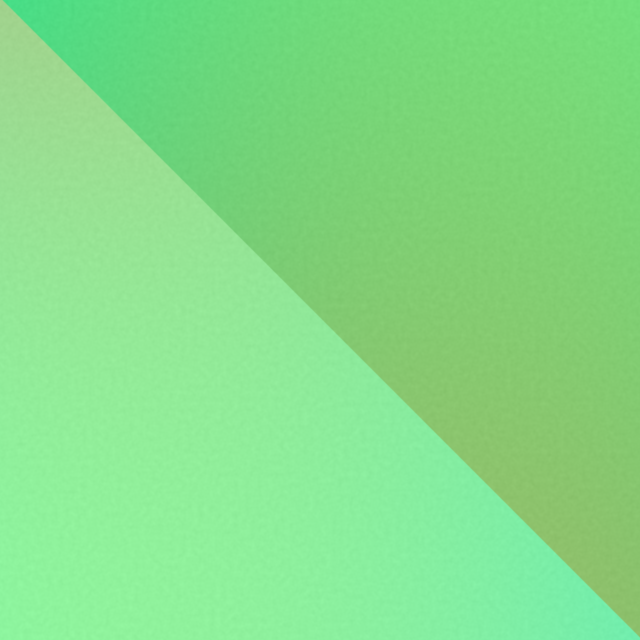
Give the GLSL for this background, as a three.js fragment shader.

```glsl
// Two triangles split by the falling diagonal, each with a soft green gradient.
// Each gradient is a quadratic Bezier patch over barycentric weights;
// fine gradient noise adds a faint paper grain.

varying vec2 vUv;

// Diagonal edge: u + v = EDGE_SUM
const float EDGE_SUM = 1.004;
const float EDGE_SOFTNESS = 0.0014;

// Grain
const float GRAIN_SCALE = 110.0;
const float GRAIN_AMOUNT = 0.022;

// Upper triangle: corner colours, then control colours of its sides
const vec3 UPPER_TOP_LEFT = vec3(0.27, 0.87, 0.53);
const vec3 UPPER_BOTTOM_RIGHT = vec3(0.55, 0.75, 0.42);
const vec3 UPPER_TOP_RIGHT = vec3(0.45, 0.88, 0.49);
const vec3 UPPER_DIAGONAL = vec3(0.60, 0.77, 0.415);
const vec3 UPPER_TOP_SIDE = vec3(0.50, 0.845, 0.46);
const vec3 UPPER_RIGHT_SIDE = vec3(0.50, 0.805, 0.445);

// Lower triangle: corner colours, then control colours of its sides
const vec3 LOWER_TOP_LEFT = vec3(0.63, 0.82, 0.55);
const vec3 LOWER_BOTTOM_RIGHT = vec3(0.44, 0.93, 0.68);
const vec3 LOWER_BOTTOM_LEFT = vec3(0.55, 0.96, 0.62);
const vec3 LOWER_DIAGONAL = vec3(0.585, 0.945, 0.585);
const vec3 LOWER_LEFT_SIDE = vec3(0.56, 0.94, 0.61);
const vec3 LOWER_BOTTOM_SIDE = vec3(0.60, 0.935, 0.59);

// Quadratic Bezier triangle; w holds the barycentric weights of a, b and c
vec3 bezierPatch(vec3 w, vec3 a, vec3 b, vec3 c, vec3 ab, vec3 ac, vec3 bc) {
  return w.x * w.x * a + w.y * w.y * b + w.z * w.z * c
    + 2.0 * (w.x * w.y * ab + w.x * w.z * ac + w.y * w.z * bc);
}

// Random gradient in -1..1 for each lattice cell
vec2 hashGradient(vec2 cell) {
  vec3 p = fract(cell.xyx * vec3(0.1031, 0.1030, 0.0973));
  p += dot(p, p.yzx + 33.33);
  return 2.0 * fract((p.xx + p.yz) * p.zy) - 1.0;
}

float gradientNoise(vec2 p) {
  vec2 i = floor(p);
  vec2 f = fract(p);
  vec2 s = f * f * f * (f * (f * 6.0 - 15.0) + 10.0);
  vec2 e = vec2(1.0, 0.0);
  float bottom = mix(dot(hashGradient(i), f),
                     dot(hashGradient(i + e), f - e), s.x);
  float top = mix(dot(hashGradient(i + e.yx), f - e.yx),
                  dot(hashGradient(i + 1.0), f - 1.0), s.x);
  return mix(bottom, top, s.y);
}

void main() {
  float u = vUv.x;
  float v = vUv.y;

  // Gradients of the two triangles
  vec3 upper = bezierPatch(vec3(1.0 - u, 1.0 - v, u + v - 1.0),
    UPPER_TOP_LEFT, UPPER_BOTTOM_RIGHT, UPPER_TOP_RIGHT,
    UPPER_DIAGONAL, UPPER_TOP_SIDE, UPPER_RIGHT_SIDE);
  vec3 lower = bezierPatch(vec3(v, u, 1.0 - u - v),
    LOWER_TOP_LEFT, LOWER_BOTTOM_RIGHT, LOWER_BOTTOM_LEFT,
    LOWER_DIAGONAL, LOWER_LEFT_SIDE, LOWER_BOTTOM_SIDE);

  // Signed distance to the diagonal, positive above it
  float edgeDistance = (u + v - EDGE_SUM) * 0.7071;
  float aboveEdge = smoothstep(-EDGE_SOFTNESS, EDGE_SOFTNESS, edgeDistance);
  vec3 color = mix(lower, upper, aboveEdge);

  // Two octaves of grain
  vec2 grainPoint = vUv * GRAIN_SCALE;
  float grain = gradientNoise(grainPoint)
    + 0.6 * gradientNoise(grainPoint * 2.03 + 17.0);
  color += GRAIN_AMOUNT * grain;

  gl_FragColor = vec4(color, 1.0);
}
```
